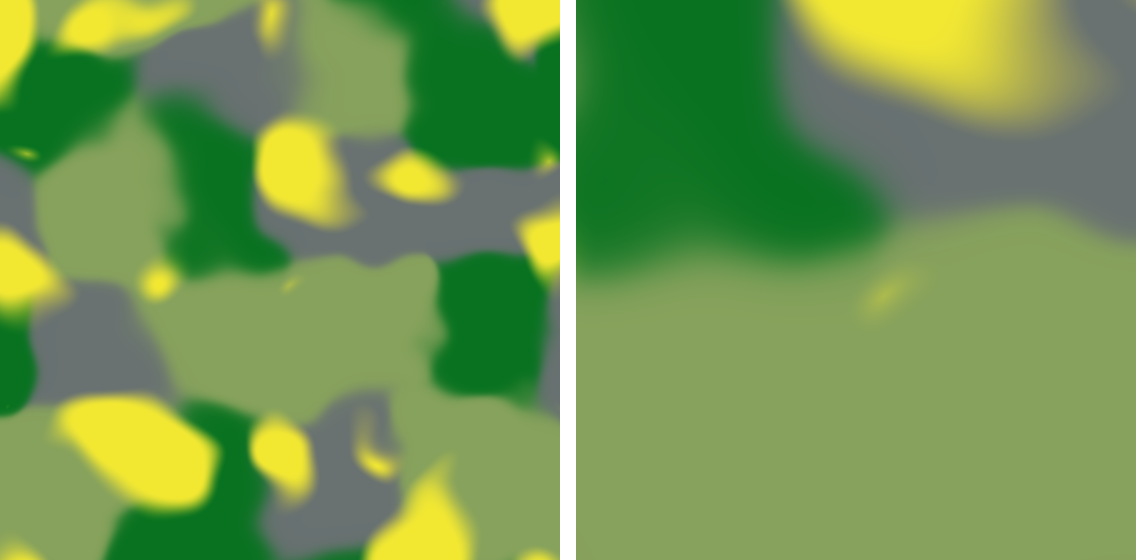
Left, the full canvas; right, a detail of the centre.
Reproduce this pattern procedurally as a Shadertoy shader.

```glsl
// Soft camouflage: large sage, grey and dark green patches with yellow spots.
// Patches are blended jittered cells, spots are stretched discs on a second
// grid, and both are bent by a smooth noise warp.

#define CELLS 4.0         // grid cells per canvas height
#define WARP_LARGE 0.12   // strength of the broad bends
#define WARP_SMALL 0.035  // strength of the fine wobble
#define SAGE_SHARE 0.365
#define GREY_SHARE 0.315
#define EDGE_SOFT 10.0    // blend rate of the softest patch edges
#define EDGE_CRISP 28.0   // blend rate of the crispest patch edges
#define SPOT_MIN -0.05    // radius range; negative radii leave no spot
#define SPOT_MAX 0.112
#define SPOT_EDGE 0.028

const vec3 SAGE   = vec3(0.53, 0.635, 0.36);
const vec3 GREY   = vec3(0.41, 0.443, 0.443);
const vec3 GREEN  = vec3(0.03, 0.447, 0.125);
const vec3 YELLOW = vec3(0.95, 0.91, 0.196);

vec2 hash2(vec2 p) {
    vec3 q = fract(vec3(p.xyx) * vec3(0.1031, 0.103, 0.0973));
    q += dot(q, q.yzx + 33.33);
    return fract((q.xx + q.yz) * q.zy);
}

// Two channels of smooth value noise
vec2 noise2(vec2 p) {
    vec2 i = floor(p), f = fract(p);
    f = f * f * (3.0 - 2.0 * f);
    return mix(mix(hash2(i), hash2(i + vec2(1, 0)), f.x),
               mix(hash2(i + vec2(0, 1)), hash2(i + vec2(1, 1)), f.x), f.y);
}

// Evenly spread value per cell, which keeps the shares balanced
float spread(vec2 cell) {
    return fract(dot(cell, vec2(0.755, 0.57)) + 0.001);
}

vec3 patchColour(vec2 cell) {
    float v = spread(cell);
    return v < SAGE_SHARE ? SAGE : v < SAGE_SHARE + GREY_SHARE ? GREY : GREEN;
}

// Weighted blend of the nearest cells
vec3 patches(vec2 p, float rate) {
    vec2 base = floor(p);
    vec3 sum = vec3(0.0);
    float total = 0.0;
    for (int j = -1; j <= 1; j++)
    for (int i = -1; i <= 1; i++) {
        vec2 cell = base + vec2(i, j);
        vec2 d = cell + mix(vec2(0.2), vec2(0.8), hash2(cell + 17.0)) - p;
        float w = exp(-rate * dot(d, d));
        sum += w * patchColour(cell);
        total += w;
    }
    return sum / total;
}

// Coverage of the stretched spots, 0 to 1
float spots(vec2 p) {
    vec2 base = floor(p);
    float cover = 0.0;
    for (int j = -1; j <= 1; j++)
    for (int i = -1; i <= 1; i++) {
        vec2 cell = base + vec2(i, j);
        vec2 d = p - cell - mix(vec2(0.25), vec2(0.75), hash2(cell + 51.0));
        float a = 6.2832 * hash2(cell + 83.0).x;
        d = mat2(cos(a), sin(a), -sin(a), cos(a)) * d * vec2(0.75, 1.33);
        float radius = mix(SPOT_MIN, SPOT_MAX, spread(cell + 5.0));
        float inside = radius - length(d) / CELLS;
        cover = max(cover, smoothstep(-SPOT_EDGE, SPOT_EDGE, inside));
    }
    return cover;
}

void mainImage(out vec4 fragColor, in vec2 fragCoord) {
    vec2 uv = fragCoord / iResolution.y;

    // Bend the plane at two scales
    vec2 p = uv + WARP_LARGE * (noise2(uv * 6.0 + 20.0) - 0.5)
                + WARP_SMALL * (noise2(uv * 15.0 + 60.0) - 0.5);

    // Edges drift between soft and crisp
    float rate = mix(EDGE_SOFT, EDGE_CRISP, noise2(uv * 5.0 + 90.0).x);

    vec3 colour = patches(p * CELLS, rate);
    colour = mix(colour, YELLOW, spots(p * CELLS + 0.5));
    fragColor = vec4(colour, 1.0);
}
```
